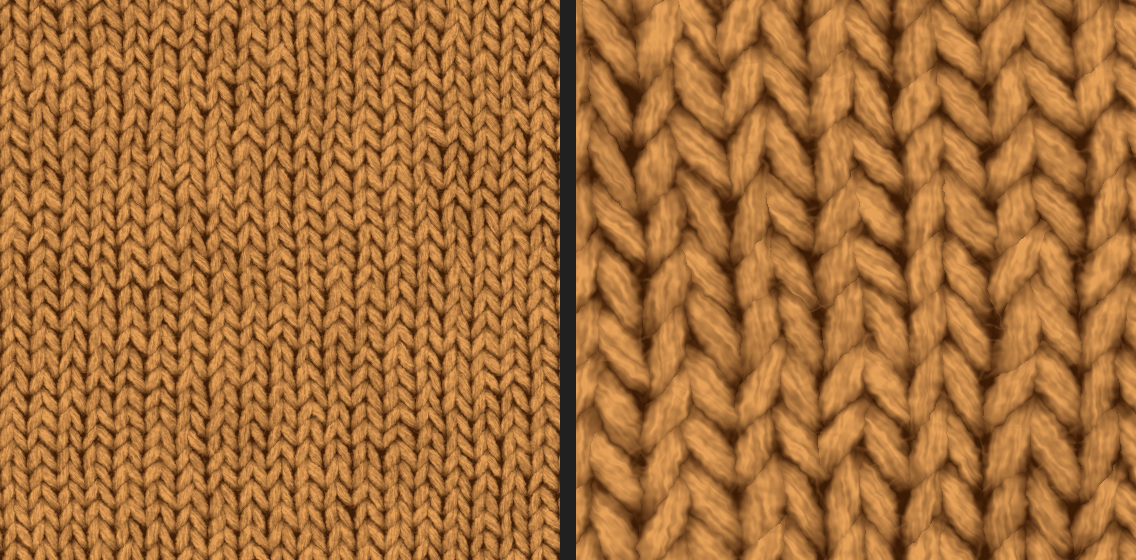
Left, the full canvas; right, a detail of the centre.
Write a Shadertoy shader that draws this texture.

```glsl
const float COLUMNS = 19.0;
const float ROWS = 28.0;
const vec3 DEEP_BROWN = vec3(0.24, 0.11, 0.02);
const vec3 LIT_WOOL = vec3(0.87, 0.605, 0.33);

vec2 hash2(vec2 p) {
    vec3 h = fract(p.xyx * vec3(0.1031, 0.1030, 0.0973));
    h += dot(h, h.yzx + 33.33);
    return fract((h.xx + h.yz) * h.zy);
}

float gradientDot(vec2 cell, vec2 offset) {
    float angle = 6.28319 * hash2(cell).x;
    return dot(vec2(cos(angle), sin(angle)), offset);
}

// Gradient noise, roughly -0.7 to 0.7
float gradientNoise(vec2 p) {
    vec2 i = floor(p), f = fract(p);
    vec2 u = f * f * f * (f * (f * 6.0 - 15.0) + 10.0);
    float low = mix(gradientDot(i, f),
                    gradientDot(i + vec2(1, 0), f - vec2(1, 0)), u.x);
    float high = mix(gradientDot(i + vec2(0, 1), f - vec2(0, 1)),
                     gradientDot(i + vec2(1, 1), f - vec2(1, 1)), u.x);
    return mix(low, high, u.y);
}

vec2 noisePair(vec2 p) {
    return vec2(gradientNoise(p + 3.7), gradientNoise(p + 51.2));
}

// One slim leg of a stitch: height, then position across and along it
vec3 stitchLeg(vec2 d, float side, vec2 jitter) {
    float lean = (side < 0.0 ? 0.47 : 0.36) + 0.26 * (jitter.x - 0.5);
    vec2 axis = vec2(side * sin(lean), cos(lean));
    float along = dot(d, axis) / (0.48 + 0.06 * jitter.y);
    float width = (side < 0.0 ? 0.19 : 0.205) + 0.04 * (jitter.y - 0.5);
    float across = dot(d, vec2(axis.y, -axis.x)) / width;
    float height = 1.0 - across * across - along * along + 0.18 * along;
    return vec3(height, across, along);
}

// Fibres run along the leg with a slight twist
float fibres(vec2 leg, vec2 seed) {
    vec2 p = vec2(leg.x * 2.0 + leg.y * 1.5, leg.y * 1.1) + seed * 91.0;
    return gradientNoise(p) + 0.9 * gradientNoise(p * vec2(2.0, 1.6) + 7.3);
}

// Short broken threads lying on the surface
float looseHair(vec2 p, float angle) {
    vec2 axis = vec2(cos(angle), sin(angle));
    vec2 r = vec2(dot(p, axis), dot(p, vec2(-axis.y, axis.x)));
    float ridge = abs(gradientNoise(r * vec2(1.0, 3.2) + angle * 17.0));
    float patches = gradientNoise(r * 1.7 + angle * 31.0);
    return (1.0 - smoothstep(0.0, 0.09, ridge)) * smoothstep(0.0, 0.3, patches);
}

// Tone of the topmost leg at a point measured in column widths
float knitTone(vec2 p) {
    float rowHeight = COLUMNS / ROWS;
    vec3 top = vec3(-9.0, 0.0, 0.0);
    vec2 topSeed = vec2(0.0);
    for (int i = -1; i <= 1; i++) {
        float column = floor(p.x + 0.5) + float(i);
        float shift = 0.4 * (hash2(vec2(column + 40.0, 5.0)).x - 0.5);
        float nearestRow = floor(p.y / rowHeight - shift + 0.5);
        for (int j = -1; j <= 1; j++) {
            float row = nearestRow + float(j);
            for (float side = -1.0; side < 2.0; side += 2.0) {
                vec2 seed = hash2(vec2(column * 2.0 + side * 0.5 + 60.0, row + 20.0));
                vec2 centre = vec2(column + 0.25 * side, (row + shift) * rowHeight);
                centre += (seed.yx - 0.5) * vec2(0.07, 0.10);
                vec3 leg = stitchLeg(p - centre, side, seed);
                if (leg.x > top.x) {
                    top = leg;
                    topSeed = seed;
                }
            }
        }
    }
    float body = smoothstep(-0.6, 0.85, top.x);
    float light = 0.08 * top.z - 0.06 * top.y;
    float grain = 0.3 * fibres(top.yz, topSeed);
    return 0.89 * body + (light + grain) * (0.35 + 0.65 * body)
         + 0.1 * (topSeed.x - 0.5);
}

void mainImage(out vec4 fragColor, in vec2 fragCoord) {
    vec2 p = fragCoord / iResolution.xy * COLUMNS;

    // Uneven tension bends the rows; fuzz roughens the yarn edges
    vec2 bend = 0.3 * noisePair(p * 0.21) + 0.13 * noisePair(p * 0.9 + 17.0);
    vec2 fuzz = 0.04 * noisePair(p * 4.5 + 9.0) + 0.03 * noisePair(p * 10.0);
    float tone = knitTone(p + bend + fuzz);

    // Broad shading, fine wool grain and stray hairs
    tone += 0.1 * gradientNoise(p * 0.35 + 29.0);
    tone += 0.12 * gradientNoise(p * 5.5 + 11.0);
    tone += 0.15 * gradientNoise(p * 11.0 + 71.0);
    for (int k = 0; k < 5; k++) {
        float angle = 0.4 + 0.67 * float(k);
        tone += 0.24 * looseHair(p + fuzz, angle) * (0.72 - tone);
    }
    vec3 colour = mix(DEEP_BROWN, LIT_WOOL, clamp(tone, 0.0, 1.05));
    fragColor = vec4(colour, 1.0);
}
```
